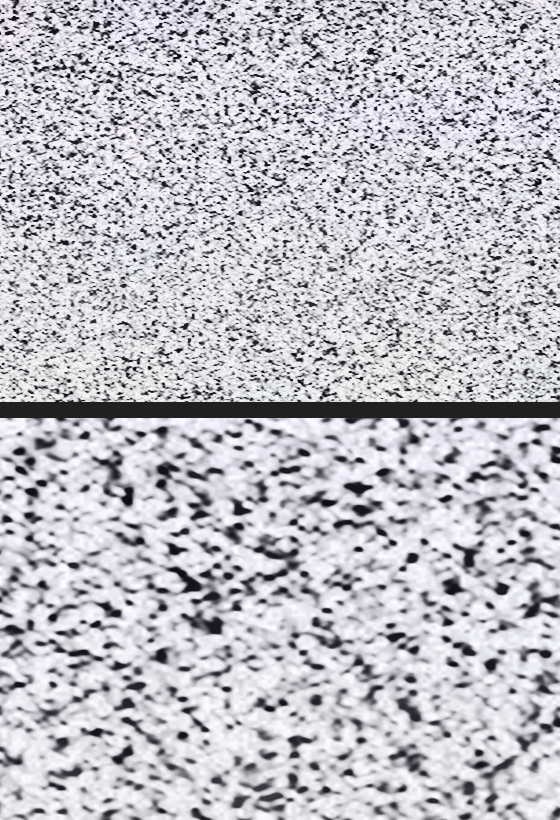
Top: the whole. Bottom: its middle third, enlarged.
A Shadertoy shader for this texture:

```glsl
// Draws dense black and white static: short dark flecks on pale lilac-grey paper tone.

// Frequencies are in cells per canvas height
const vec2  FLECK_FREQ    = vec2(110.0, 202.0);
const float SLANT_DOWN    = 0.34;   // slope of the flecks falling to the right
const float SLANT_UP      = 0.24;   // slope of the flecks rising to the right
const vec2  GRAIN_FREQ    = vec2(250.0, 290.0);
const float GRAIN_AMOUNT  = 0.12;
const float BLOTCH_FREQ   = 3.0;
const float FADE_FREQ     = 42.0;   // patches where flecks turn grey

// Noise levels, in deviations, where tone begins and where it is full
const vec2  INK_RANGE     = vec2(0.25, 2.10);
const vec2  HALO_RANGE    = vec2(-1.00, 0.80);
const float HALO_STRENGTH = 0.17;
const float DENSITY_SLOPE = 0.30;   // more ink towards the top
const float DENSITY_PATCH = 0.15;

const vec3 PAPER_TOP    = vec3(0.945, 0.935, 0.975);
const vec3 PAPER_BOTTOM = vec3(0.930, 0.930, 0.936);
const vec3 TINT_BLUE    = vec3(-0.020, 0.000, 0.018);
const vec3 INK          = vec3(0.050, 0.045, 0.080);

// Integer hash of a lattice cell, 0 to 1
float hash(vec2 cell, uint seed) {
    uvec2 q = uvec2(ivec2(cell));
    uint h = q.x * 1597u + q.y * 51749u + seed * 7919u;
    h = h * 747796405u + 289133u;
    h = ((h >> ((h >> 28u) + 4u)) ^ h) * 277803u;
    h ^= h >> 15u;
    h *= 739397u;
    h ^= h >> 16u;
    return float(h & 65535u) / 65535.0;
}

// Smooth value noise, 0 to 1
float noise(vec2 p, uint seed) {
    vec2 cell = floor(p);
    vec2 f = fract(p);
    f = f * f * (3.0 - 2.0 * f);
    float low  = mix(hash(cell, seed), hash(cell + vec2(1, 0), seed), f.x);
    float high = mix(hash(cell + vec2(0, 1), seed), hash(cell + vec2(1, 1), seed), f.x);
    return mix(low, high, f.y);
}

// Two slanted layers summed, scaled to unit deviation
float fleckField(vec2 p) {
    float falling = noise(vec2(p.x, p.y + SLANT_DOWN * p.x) * FLECK_FREQ, 1u);
    float rising  = noise(vec2(p.x, p.y - SLANT_UP * p.x) * FLECK_FREQ + 37.3, 2u);
    return (falling + rising - 1.0) / 0.303;
}

void mainImage(out vec4 fragColor, in vec2 fragCoord) {
    vec2 p = fragCoord / iResolution.y;
    float height = p.y;

    // Paper: vertical tint, broad blotches, fine grain, dim top edge
    float blotch = noise(p * BLOTCH_FREQ, 3u) - 0.5;
    float grain = noise(p * GRAIN_FREQ, 4u) - 0.5;
    vec3 paper = mix(PAPER_BOTTOM, PAPER_TOP, smoothstep(0.2, 0.75, height));
    paper += TINT_BLUE * blotch + GRAIN_AMOUNT * grain;
    paper -= 0.02 * smoothstep(0.88, 1.0, height);

    // Flecks: dark cores in faint grey halos, denser above
    float density = DENSITY_SLOPE * (height - 0.5)
                  + DENSITY_PATCH * (noise(p * BLOTCH_FREQ + 11.7, 5u) - 0.5);
    float field = fleckField(p) + density;
    float core = smoothstep(INK_RANGE.x, INK_RANGE.y, field);
    float halo = HALO_STRENGTH * smoothstep(HALO_RANGE.x, HALO_RANGE.y, field);

    // Paler ink in a soft band below the middle
    float band = smoothstep(0.08, 0.30, height) * (1.0 - smoothstep(0.34, 0.52, height));
    float fade = noise(p * FADE_FREQ, 6u) * mix(0.10, 0.26, band);
    float ink = 1.0 - (1.0 - core * (1.0 - fade)) * (1.0 - halo);

    fragColor = vec4(clamp(mix(paper, INK, ink), 0.0, 1.0), 1.0);
}
```
